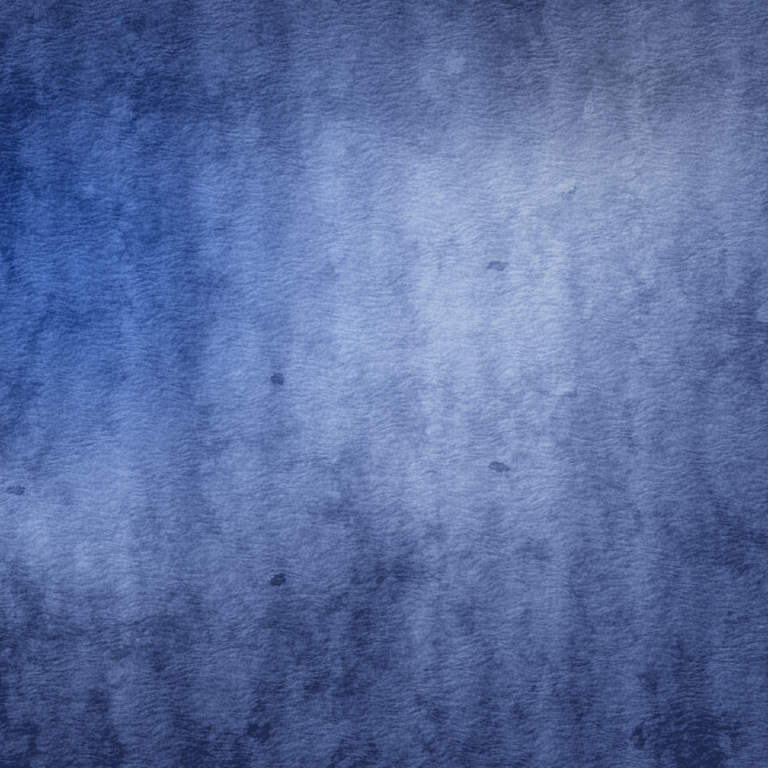
This texture is drawn by a Shadertoy shader. Its source:

```glsl
#define SHADOW vec3(0.12, 0.16, 0.31)
#define LIGHT vec3(0.63, 0.70, 0.84)
#define MID_TINT vec3(0.0, 0.02, 0.065)
#define BLUE_TINT vec3(-0.06, 0.01, 0.11)
#define GREY_TINT vec3(0.03, 0.01, -0.03)
#define BLOTCH 0.34
#define STREAK 0.035
#define RELIEF 0.42
#define GRAIN 0.16
#define CHIP_PERIOD 0.262

vec2 hash2(vec2 p) {
    vec3 q = fract(p.xyx * vec3(0.1031, 0.1030, 0.0973));
    q += dot(q, q.yzx + 33.33);
    return fract((q.xx + q.yz) * q.zy);
}

// Distance to the nearest scattered point, and that point's random value
vec2 cellular(vec2 p) {
    vec2 cell = floor(p), f = fract(p);
    vec2 nearest = vec2(8.0, 0.0);
    for (int y = -1; y <= 1; y++)
    for (int x = -1; x <= 1; x++) {
        vec2 o = vec2(x, y);
        vec2 h = hash2(cell + o + 57.0);
        float d = length(o + h - f);
        if (d < nearest.x) nearest = vec2(d, fract(h.x * 7.3 + h.y * 3.1));
    }
    return nearest;
}

// Layered cellular noise, centred near zero
float cellFbm(vec2 p) {
    float sum = 0.0, amp = 0.5;
    for (int i = 0; i < 5; i++) {
        sum += amp * (0.5 - cellular(p).x);
        p = mat2(0.9, 0.44, -0.44, 0.9) * p * 2.1 + 11.7;
        amp *= 0.62;
    }
    return sum;
}

// Horizontally stretched plaster height, bent by sines
float plaster(vec2 p) {
    p.y += 0.004 * sin(p.x * 37.0 + 3.0 * sin(p.y * 23.0))
         + 0.002 * sin(p.x * 91.0 + p.y * 60.0);
    return cellular(p * vec2(48.0, 125.0)).x * 0.6
         + cellular(p * vec2(110.0, 230.0) + 9.0).x * 0.4;
}

float blob(vec2 p, vec2 centre, vec2 radius) {
    vec2 d = (p - centre) / radius;
    return exp(-dot(d, d));
}

// Ragged, tilted flake
float chip(vec2 p, vec2 centre, vec2 radius, float tilt, float rough) {
    vec2 d = p - centre;
    d = mat2(cos(tilt), -sin(tilt), sin(tilt), cos(tilt)) * d;
    return smoothstep(1.15, 0.8, length(d / radius) + rough);
}

// Broad light and dark areas
float lighting(vec2 p) {
    float t = 0.07 + 0.75 * blob(p, vec2(0.58, 0.54), vec2(0.36));
    t += 0.24 * blob(p, vec2(0.72, 0.72), vec2(0.20, 0.14));
    t += 0.40 * blob(p, vec2(0.09, 0.32), vec2(0.17, 0.14));
    t += 0.25 * blob(p, vec2(0.92, 0.82), vec2(0.16, 0.22));
    t += 0.16 * blob(p, vec2(0.45, 0.83), vec2(0.18, 0.10));
    t += 0.12 * blob(p, vec2(0.08, 0.58), vec2(0.20, 0.25));
    t += 0.10 * blob(p, vec2(0.14, 0.12), vec2(0.06, 0.05));
    t -= 0.22 * blob(p, vec2(0.48, 0.25), vec2(0.06, 0.11));
    t -= 0.10 * blob(p, vec2(0.25, 0.58), vec2(0.05, 0.14));
    t -= 0.12 * blob(p, vec2(0.80, 0.58), vec2(0.06, 0.05));
    return t;
}

void mainImage(out vec4 fragColor, in vec2 fragCoord) {
    vec2 p = fragCoord / iResolution.xy;

    // Cloudy wear with ragged edges
    float coarse = cellFbm(p * vec2(9.0, 7.0) + 2.0);
    float fine = cellFbm(p * vec2(44.0, 36.0));
    float wear = smoothstep(-0.12, 0.16, coarse + 0.55 * fine) - 0.5;
    float t = lighting(p + 0.05 * vec2(coarse, fine));
    t += BLOTCH * (0.7 * coarse + 0.45 * fine + 0.22 * wear);

    // Faint vertical streaks
    float drift = p.x + 0.006 * sin(p.y * 19.0) + 0.02 * coarse;
    t += STREAK * (sin(drift * 47.0) + 0.7 * sin(drift * 113.0 + 1.7)) * (0.6 + wear);

    // Embossed wrinkles and fine grain
    float slope = plaster(p + vec2(-0.0012, 0.0016)) - plaster(p);
    t += RELIEF * slope;
    t += GRAIN * (cellular(p * 240.0).x - 0.45);

    // Small scattered flecks
    vec2 fleck = cellular(p * 24.0 + 4.0);
    t += 0.09 * smoothstep(0.86, 0.9, fleck.y) * smoothstep(0.24, 0.12, fleck.x + 0.4 * fine);

    // Larger flakes, repeated down the wall
    float rough = 1.5 * fine, pale = 0.0, dark = 0.0, rim = 0.0;
    for (int i = 0; i < 2; i++) {
        vec2 q = p + vec2(0.0, CHIP_PERIOD * float(i));
        float flake = chip(q, vec2(0.737, 0.757), vec2(0.018, 0.010), 0.5, rough);
        rim = max(rim, chip(q, vec2(0.740, 0.752), vec2(0.019, 0.011), 0.5, rough) - flake);
        pale = max(pale, flake);
        pale = max(pale, chip(q, vec2(0.766, 0.860), vec2(0.006, 0.018), -0.25, rough));
        pale = max(pale, chip(q, vec2(0.994, 0.851), vec2(0.012, 0.010), -0.6, rough));
        dark = max(dark, chip(q, vec2(0.647, 0.655), vec2(0.014, 0.007), -0.1, rough));
        dark = max(dark, chip(q, vec2(0.361, 0.506), vec2(0.010, 0.008), 0.1, rough));
        vec2 left = p + vec2(0.0, 0.49 * float(i));
        pale = max(pale, 0.7 * chip(left, vec2(0.110, 0.755), vec2(0.014, 0.011), 0.5, rough));
    }
    pale = max(pale, chip(p, vec2(0.590, 0.915), vec2(0.013, 0.019), 0.2, rough));
    pale = max(pale, 0.7 * chip(p, vec2(0.140, 0.135), vec2(0.007, 0.026), 0.1, rough));
    dark = max(dark, chip(p, vec2(0.018, 0.361), vec2(0.013, 0.007), 0.0, rough));
    dark = max(dark, 0.6 * chip(p, vec2(0.340, 0.045), vec2(0.018, 0.015), 0.4, rough));
    dark = max(dark, 0.6 * chip(p, vec2(0.830, 0.037), vec2(0.018, 0.013), 0.0, rough));
    t += 0.13 * pale - 0.24 * dark - 0.16 * rim;

    // Colour ramp, bluer at left and greyer at upper right
    t = clamp(t, 0.0, 1.08);
    vec3 color = mix(SHADOW, LIGHT, t) + MID_TINT * 4.0 * t * (1.0 - t);
    color += BLUE_TINT * blob(p, vec2(0.08, 0.66), vec2(0.30, 0.27));
    color += GREY_TINT * blob(p, vec2(0.82, 0.88), vec2(0.22, 0.18));
    fragColor = vec4(clamp(color, 0.0, 1.0), 1.0);
}
```
